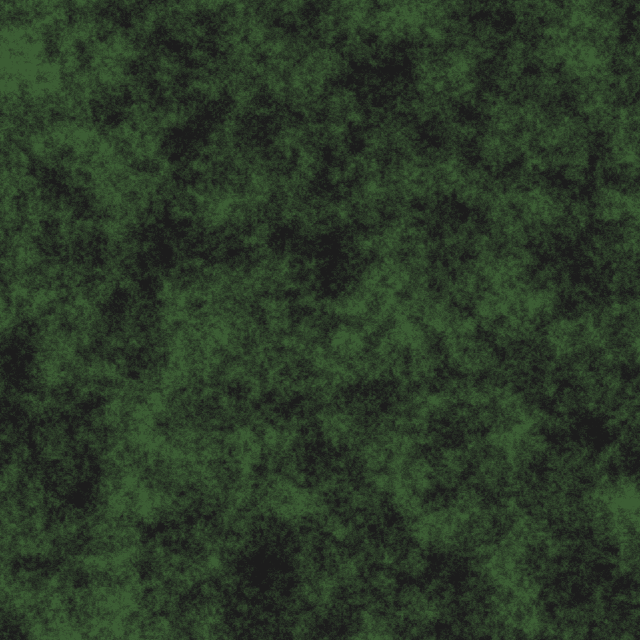
This texture is drawn by a Shadertoy shader. Its source:

```glsl
// Mottled moss: soft dark and green clouds broken up by a strong fine speckle.
// Octaves of smooth value noise are summed with a very slow falloff, then the
// sum is clipped and used to blend from near-black to green.

#define DARK_COLOR  vec3(0.110, 0.110, 0.111)
#define GREEN_COLOR vec3(0.236, 0.364, 0.203)
#define BASE_CELLS  10.0   // coarsest noise cells across the canvas height
#define OCTAVES     7
#define GAIN        0.94   // amplitude ratio between octaves
#define CONTRAST    0.56
#define BALANCE     0.47   // mean share of green

// Integer hash of a lattice point, from 0 to 1
float hash(ivec2 cell, int seed) {
    uint h = uint(cell.x) * 1597334677u ^ uint(cell.y) * 3812015801u;
    h ^= uint(seed) * 2654435769u;
    h = (h ^ (h >> 16)) * 2146121005u;
    h = (h ^ (h >> 15)) * 2221713035u;
    h ^= h >> 16;
    return float(h >> 8) / 16777216.0;
}

// Smoothly interpolated lattice noise, from 0 to 1
float valueNoise(vec2 p, int seed) {
    ivec2 cell = ivec2(floor(p));
    vec2 f = fract(p);
    vec2 blend = f * f * (3.0 - 2.0 * f);
    float bottom = mix(hash(cell, seed), hash(cell + ivec2(1, 0), seed), blend.x);
    float top = mix(hash(cell + ivec2(0, 1), seed), hash(cell + ivec2(1, 1), seed), blend.x);
    return mix(bottom, top, blend.y);
}

// Sum of octaves, centred on zero
float cloud(vec2 uv) {
    float sum = 0.0;
    float amplitude = 1.0;
    float cells = BASE_CELLS;
    for (int i = 0; i < OCTAVES; i++) {
        vec2 shift = vec2(0.37, 0.61) * float(i);
        sum += amplitude * (valueNoise(uv * cells + shift, i + 1) - 0.5);
        amplitude *= GAIN;
        cells *= 2.0;
    }
    return sum;
}

void mainImage(out vec4 fragColor, in vec2 fragCoord) {
    vec2 uv = fragCoord / iResolution.y;
    float green = clamp(BALANCE + CONTRAST * cloud(uv), 0.0, 1.0);
    fragColor = vec4(mix(DARK_COLOR, GREEN_COLOR, green), 1.0);
}
```
